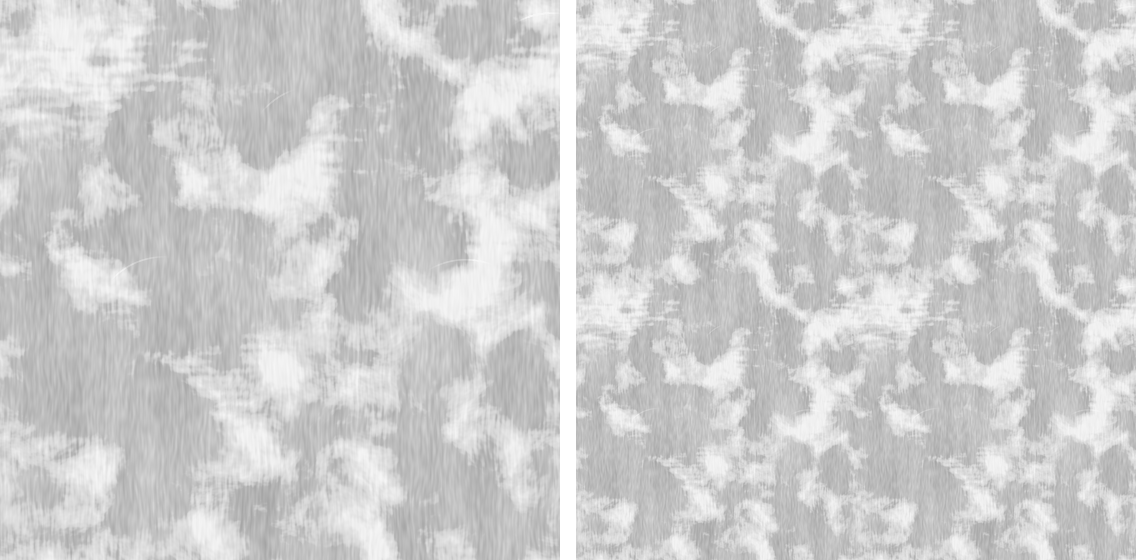
Left, the tile; right, the same tile 2 across and 2 down.
A three.js fragment shader for this texture:

```glsl
varying vec2 vUv;

const vec3 WALL_GREY = vec3(0.742);
const vec3 PLASTER = vec3(0.842);
const float TAU = 6.28318;

float hash(vec2 p) {
  vec3 q = fract(p.xyx * 0.1031);
  q += dot(q, q.yzx + 33.33);
  return fract((q.x + q.y) * q.z);
}

// Gradient noise that wraps after "period" cells, about -0.7 to 0.7
float cornerSlope(vec2 cell, vec2 offset, vec2 period, float seed) {
  float angle = TAU * hash(mod(cell, period) + seed * 17.3);
  return dot(vec2(cos(angle), sin(angle)), offset);
}

float noise(vec2 uv, vec2 period, float seed) {
  vec2 p = uv * period;
  vec2 cell = floor(p);
  vec2 f = p - cell;
  vec2 fade = f * f * f * (f * (f * 6.0 - 15.0) + 10.0);
  vec2 e = vec2(1.0, 0.0);
  float low = mix(cornerSlope(cell, f, period, seed),
                  cornerSlope(cell + e, f - e, period, seed), fade.x);
  float high = mix(cornerSlope(cell + e.yx, f - e.yx, period, seed),
                   cornerSlope(cell + 1.0, f - 1.0, period, seed), fade.x);
  return mix(low, high, fade.y);
}

float fbm(vec2 uv, vec2 period, float gain, float seed) {
  float sum = 0.0;
  float amplitude = 1.0;
  for (int i = 0; i < 6; i++) {
    sum += amplitude * noise(uv, period, seed + float(i));
    amplitude *= gain;
    period *= 2.0;
  }
  return sum;
}

// Fine vertical fibres, bent slightly sideways
float fibres(vec2 uv) {
  uv.x += 0.005 * noise(uv, vec2(14.0, 12.0), 31.0);
  return noise(uv, vec2(170.0, 24.0), 32.0)
       + 0.7 * noise(uv, vec2(250.0, 44.0), 33.0);
}

// Broad run-down stains and soft clouds
float stains(vec2 uv) {
  return noise(uv, vec2(26.0, 3.0), 41.0)
       + 0.8 * noise(uv, vec2(6.0, 4.0), 42.0);
}

// Ragged patches: cloudy islands joined by ridges that ring the bare spots
float patchHeight(vec2 uv, float fibre) {
  vec2 bend = vec2(noise(uv, vec2(9.0), 51.0), noise(uv, vec2(9.0), 52.0));
  vec2 bent = uv + 0.03 * bend;
  float clouds = fbm(bent, vec2(5.0), 0.62, 53.0);
  float ridge = 0.2 - abs(noise(bent, vec2(6.0), 61.0));
  float dryBrush = noise(uv, vec2(14.0, 70.0), 62.0)
                 * smoothstep(0.05, 0.4, noise(uv, vec2(4.0), 63.0));
  return 0.65 * clouds + 0.8 * ridge + 0.3 * dryBrush + 0.07 * fibre;
}

// Faint thin scratch through a hashed centre, wrapped around the tile
float scratch(vec2 uv, float id) {
  vec2 centre = vec2(hash(vec2(id, 3.7)), hash(vec2(id, 9.1)));
  vec2 d = fract(uv - centre + 0.5) - 0.5;
  float angle = mix(-0.7, 0.9, hash(vec2(id, 5.3)));
  vec2 along = vec2(cos(angle), sin(angle));
  float t = dot(d, along);
  float across = abs(dot(d, vec2(-along.y, along.x)) + 4.0 * t * t);
  float reach = mix(0.03, 0.07, hash(vec2(id, 7.9)));
  return smoothstep(0.0025, 0.0005, across) * smoothstep(reach, 0.2 * reach, abs(t));
}

void main() {
  float fibre = fibres(vUv);
  float height = patchHeight(vUv, fibre);

  // Streaked grey wall
  vec3 wall = WALL_GREY + 0.075 * fibre + 0.07 * stains(vUv);

  // Pale coat, whiter where it is thick
  float cover = smoothstep(-0.03, 0.14, height);
  float thick = smoothstep(0.08, 0.42, height);
  vec3 coat = PLASTER + 0.03 * fibre + 0.1 * thick;
  vec3 color = mix(wall, coat, cover);

  for (int i = 0; i < 4; i++) {
    color += 0.07 * scratch(vUv, float(i) + 1.0);
  }

  gl_FragColor = vec4(min(color, vec3(0.965)), 1.0);
}
```
